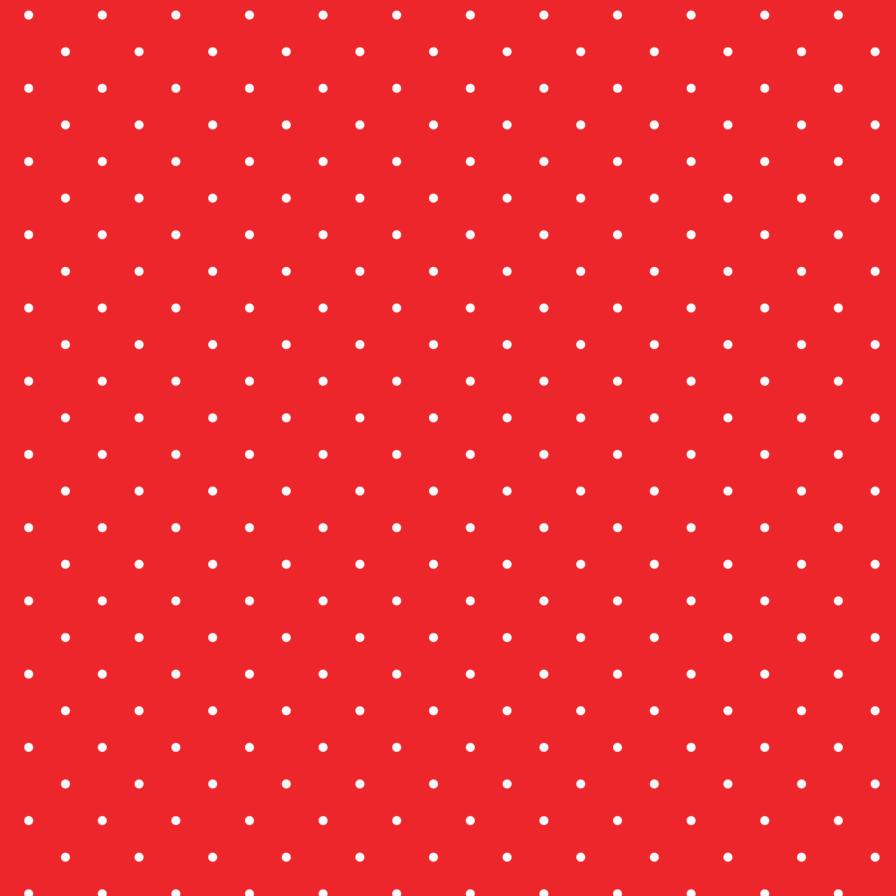
This pattern is drawn by a three.js fragment shader. Its source:

```glsl
// Small white polka dots in staggered rows on a plain red ground.
varying vec2 vUv;

const vec3 RED = vec3(0.93, 0.15, 0.17);
const vec3 WHITE = vec3(0.99, 0.985, 0.985);

const vec2 PERIOD = vec2(0.08215, 0.08173);   // spacing between dots of one lattice
const vec2 FIRST_DOT = vec2(0.0320, 0.9832);  // centre of the top left dot
const float DOT_RADIUS = 0.0050;
const float EDGE_SOFTNESS = 0.0010;

// Distance from p to the nearest point of a rectangular lattice through origin.
float latticeDistance(vec2 p, vec2 origin, vec2 period) {
  vec2 cell = fract((p - origin) / period + 0.5) - 0.5;
  return length(cell * period);
}

// Two lattices, the second shifted by half a period both ways.
float staggeredDistance(vec2 p, vec2 origin, vec2 period) {
  return min(latticeDistance(p, origin, period),
             latticeDistance(p, origin + 0.5 * period, period));
}

// Soft-edged disc coverage from the distance to its centre.
float disc(float centreDistance, float radius, float softness) {
  return 1.0 - smoothstep(radius - softness, radius + softness, centreDistance);
}

void main() {
  float centreDistance = staggeredDistance(vUv, FIRST_DOT, PERIOD);
  float dots = disc(centreDistance, DOT_RADIUS, EDGE_SOFTNESS);
  gl_FragColor = vec4(mix(RED, WHITE, dots), 1.0);
}
```
